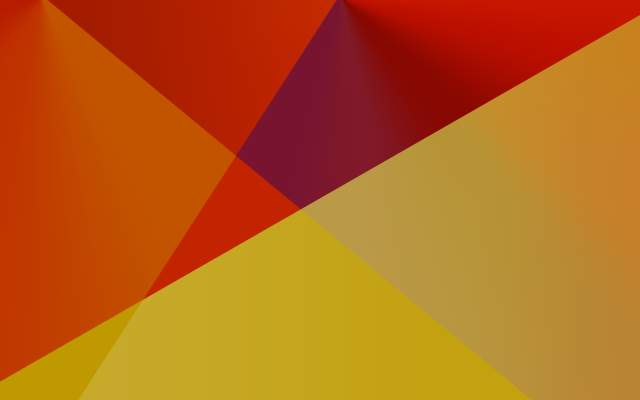
Give the GLSL for this background, as a WebGL 2 fragment shader.

```glsl
#version 300 es
precision highp float;
// Overlapping translucent paper-like facets in red, orange, plum and gold.
// Three straight lines split the canvas; each facet has its own soft
// gradient, either linear or swept around an apex on the upper edge.

uniform vec2 u_resolution;
out vec4 outColor;

// Signed distance to the line a-b, positive on its left side.
float lineSide(vec2 p, vec2 a, vec2 b) {
    vec2 d = normalize(b - a);
    return dot(p - a, vec2(-d.y, d.x));
}

// Antialiased coverage, one pixel wide.
float cover(float dist, float pixel) {
    return clamp(dist / pixel + 0.5, 0.0, 1.0);
}

// Degrees swept clockwise from the rightward horizontal at an apex.
float sweep(vec2 p, vec2 apex) {
    vec2 d = p - apex;
    return degrees(atan(-d.y, d.x));
}

// Plum facet: red fan that darkens, then turns violet.
vec3 plumFan(float angle) {
    vec3 color = mix(vec3(0.78, 0.09, 0.0), vec3(0.74, 0.06, 0.0), smoothstep(0.0, 14.0, angle));
    color = mix(color, vec3(0.53, 0.03, 0.0), smoothstep(10.0, 46.0, angle));
    color = mix(color, vec3(0.50, 0.10, 0.16), smoothstep(48.0, 82.0, angle));
    return mix(color, vec3(0.47, 0.08, 0.185), smoothstep(84.0, 106.0, angle));
}

// Sand facet: ochre fan with a greener fold and a warm right border.
vec3 sandFan(vec2 p, float angle) {
    vec3 color = mix(vec3(0.77, 0.57, 0.13), vec3(0.77, 0.56, 0.17), smoothstep(8.0, 34.0, angle));
    color = mix(color, vec3(0.715, 0.58, 0.21), smoothstep(36.0, 51.0, angle));
    color = mix(color, vec3(0.73, 0.60, 0.28), smoothstep(52.0, 88.0, angle));
    float warmth = smoothstep(1.15, 1.6, p.x);
    return color + warmth * vec3(0.01, -0.06, -0.01);
}

// Orange facet: a red corner opening into amber.
vec3 orangeFan(float angle) {
    vec3 color = mix(vec3(0.76, 0.33, 0.0), vec3(0.75, 0.20, 0.0), smoothstep(58.0, 108.0, angle));
    return mix(color, vec3(0.72, 0.11, 0.0), smoothstep(108.0, 165.0, angle));
}

// Scarlet facet: deep red brightening towards its right tip.
vec3 scarletBlend(vec2 p) {
    float tip = smoothstep(0.15, 0.85, p.x + 0.15 * (p.y - 1.0));
    vec3 color = mix(vec3(0.64, 0.11, 0.0), vec3(0.76, 0.145, 0.0), tip);
    float rim = smoothstep(0.8, 1.0, p.y) * smoothstep(0.5, 0.82, p.x);
    return color + rim * vec3(0.0, 0.02, 0.0);
}

// Gold facet: pale on the left, saturated on the right.
vec3 goldBlend(vec2 p) {
    return mix(vec3(0.78, 0.665, 0.17), vec3(0.765, 0.63, 0.06), smoothstep(0.2, 1.25, p.x));
}

void main() {
    vec2 p = gl_FragCoord.xy / u_resolution.y;
    float pixel = 1.0 / u_resolution.y;

    // The three dividing lines.
    float aboveRise = cover(lineSide(p, vec2(0.0, 0.0458), vec2(1.6, 0.9625)), pixel);
    float aboveFall = cover(lineSide(p, vec2(0.1188, 1.0), vec2(1.3292, 0.0)), pixel);
    float rightOfSlash = cover(lineSide(p, vec2(0.8417, 1.0), vec2(0.1958, 0.0)), pixel);

    // Gradients swept around two apexes on the upper edge.
    float fanAngle = sweep(p, vec2(0.854, 1.006));
    float cornerAngle = sweep(p, vec2(0.105, 1.006));

    // Upper facets.
    vec3 upperLeft = mix(orangeFan(cornerAngle), scarletBlend(p), aboveFall);
    vec3 upperRight = mix(vec3(0.76, 0.14, 0.0), plumFan(fanAngle), aboveFall);
    vec3 upper = mix(upperLeft, upperRight, rightOfSlash);

    // Lower facets.
    vec3 lowerRight = mix(goldBlend(p), sandFan(p, fanAngle), aboveFall);
    vec3 lower = mix(vec3(0.75, 0.60, 0.0), lowerRight, rightOfSlash);

    outColor = vec4(mix(lower, upper, aboveRise), 1.0);
}
```
